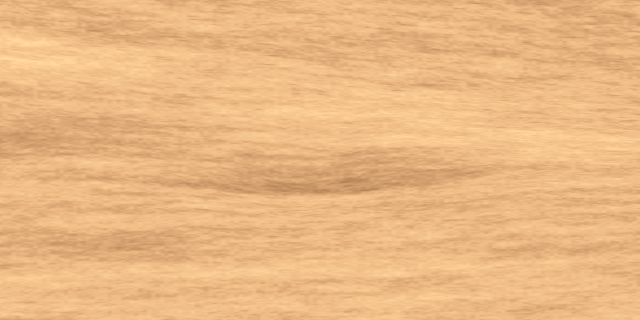
A Shadertoy shader for this texture:

```glsl
// Pale honey-coloured wood board with fine horizontal grain and a soft shadowed crease.

const vec3 DARK_TAN = vec3(0.81, 0.61, 0.42);
const vec3 HONEY = vec3(0.93, 0.73, 0.52);
const vec3 PALE_GOLD = vec3(0.99, 0.81, 0.59);

float hash(vec2 cell) {
    vec3 q = fract(vec3(cell.xyx) * 0.1031);
    q += dot(q, q.yzx + 33.33);
    return fract((q.x + q.y) * q.z);
}

// Smooth noise from -1 to 1
float signedNoise(vec2 p) {
    vec2 cell = floor(p), f = fract(p);
    f = f * f * (3.0 - 2.0 * f);
    float low = mix(hash(cell), hash(cell + vec2(1, 0)), f.x);
    float high = mix(hash(cell + vec2(0, 1)), hash(cell + vec2(1, 1)), f.x);
    return 2.0 * mix(low, high, f.y) - 1.0;
}

// Soft elliptical patch, sheared along a slope
float patchAt(vec2 p, vec2 center, vec2 radius, float slope) {
    vec2 d = p - center;
    d.y -= slope * d.x;
    d /= radius;
    return exp(-dot(d, d));
}

// Bend the board so that the fibres run along x
vec2 fibreSpace(vec2 p) {
    float upper = smoothstep(0.3, 0.8, p.y);
    float bend = p.x * mix(-0.02, 0.07, upper);
    float dip = 0.04 * patchAt(p, vec2(0.95, 0.41), vec2(0.33, 0.1), 0.0);
    float wave = 0.004 * sin(5.0 * p.x + 7.0 * p.y) + 0.002 * sin(13.0 * p.x - 9.0 * p.y);
    return vec2(p.x, p.y + bend + dip + wave);
}

// Broad light and dark zones
float shading(vec2 p, vec2 fibre) {
    float tone = 0.65 * patchAt(p, vec2(0.1, 0.83), vec2(0.7, 0.085), -0.13);
    tone += 0.6 * patchAt(p, vec2(1.35, 0.61), vec2(0.85, 0.08), -0.1);
    tone -= 0.55 * patchAt(p, vec2(0.1, 0.59), vec2(0.55, 0.09), -0.1);
    tone -= 0.6 * patchAt(p, vec2(0.15, 0.24), vec2(0.65, 0.04), -0.04);
    tone -= 0.45 * patchAt(p, vec2(1.85, 0.22), vec2(0.5, 0.03), 0.05);
    tone += 0.4 * patchAt(p, vec2(0.8, 0.14), vec2(0.9, 0.035), 0.03);
    tone -= 0.35 * patchAt(p, vec2(1.7, 1.0), vec2(1.1, 0.12), -0.05);
    tone += 0.07 * sin(31.0 * fibre.y + 1.4 * fibre.x) + 0.06 * sin(67.0 * fibre.y - 1.1 * fibre.x);
    return tone + 0.16 * signedNoise(fibre * vec2(1.6, 14.0));
}

// Crease: sharp below, fading gently upward
float crease(vec2 fibre) {
    float d = fibre.y - 0.433 - 0.004 * sin(9.0 * fibre.x);
    float fade = mix(0.02, 0.065, smoothstep(0.45, 1.0, fibre.x));
    float width = d > 0.0 ? fade : 0.016;
    float along = smoothstep(-0.1, 0.9, fibre.x) * (1.0 - smoothstep(1.1, 1.8, fibre.x));
    return along * exp(-d * d / (width * width));
}

// Layered fibres, from long streaks down to fine flecks
float grain(vec2 fibre) {
    vec2 scale = vec2(3.0, 48.0);
    float sum = 0.0;
    for (int i = 0; i < 4; i++) {
        sum += 0.34 * signedNoise(fibre * scale + float(i) * 17.3);
        scale *= vec2(2.9, 1.65);
    }
    return sum;
}

// Cellular scatter of short thin pores
float pores(vec2 fibre, vec2 cellSize) {
    vec2 home = floor(fibre / cellSize);
    float mark = 0.0;
    for (int y = -1; y <= 1; y++) {
        for (int x = -1; x <= 1; x++) {
            vec2 cell = home + vec2(x, y);
            vec2 jitter = vec2(hash(cell + 5.7), hash(cell + 41.3));
            vec2 d = fibre - (cell + jitter) * cellSize;
            float halfLength = cellSize.x * mix(0.15, 0.45, hash(cell + 73.1));
            d /= vec2(halfLength, 0.0022);
            float depth = smoothstep(0.3, 1.0, hash(cell + 91.9));
            mark = max(mark, depth * exp(-dot(d, d)));
        }
    }
    return mark;
}

vec3 woodColor(float tone) {
    vec3 color = mix(HONEY, PALE_GOLD, max(tone, 0.0));
    return color + (DARK_TAN - HONEY) * max(-tone, 0.0);
}

void mainImage(out vec4 fragColor, in vec2 fragCoord) {
    vec2 p = fragCoord / iResolution.y;
    vec2 fibre = fibreSpace(p);
    float poreDepth = 0.3 + 0.35 * smoothstep(0.6, 0.95, p.y + 0.1 * p.x);

    float tone = shading(p, fibre) + grain(fibre) - 0.02;
    tone -= 1.15 * crease(fibre);
    tone -= poreDepth * pores(fibre, vec2(0.08, 0.014));
    fragColor = vec4(clamp(woodColor(tone), 0.0, 1.0), 1.0);
}
```
